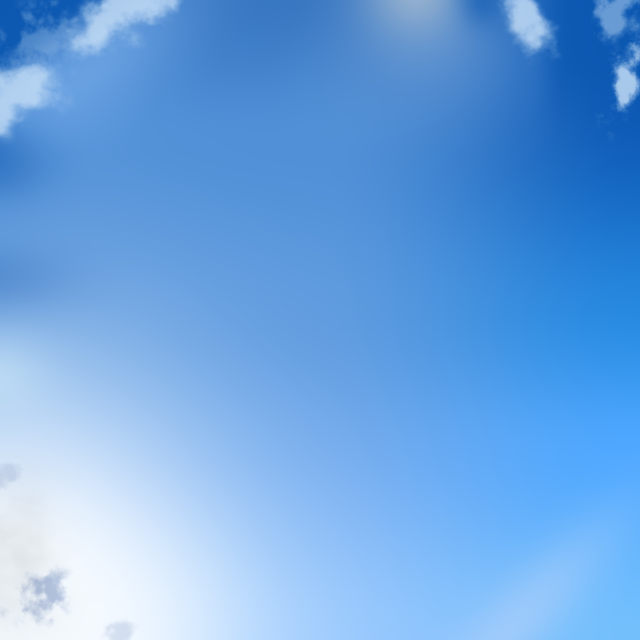
Reproduce this texture procedurally as a Shadertoy shader.

```glsl
// A soft blue sky: two vertical colour ramps blended across the canvas,
// elliptical glows for haze and shade, and noise-broken wisps of cloud
// in the upper corners, with a bright cloud bank at the lower left.

float hash(vec2 p) {
    return fract(sin(dot(p, vec2(127.1, 311.7))) * 43758.5453);
}

float noise(vec2 p) {
    vec2 i = floor(p), f = fract(p);
    f = f * f * (3.0 - 2.0 * f);
    return mix(mix(hash(i), hash(i + vec2(1, 0)), f.x),
               mix(hash(i + vec2(0, 1)), hash(i + vec2(1, 1)), f.x), f.y);
}

float fbm(vec2 p) {
    float sum = 0.0, amp = 0.5;
    for (int i = 0; i < 5; i++) {
        sum += amp * noise(p);
        p = mat2(1.6, 1.2, -1.2, 1.6) * p + 7.3;
        amp *= 0.5;
    }
    return sum;
}

// Gaussian ellipse with its first axis turned by angle
float glow(vec2 p, vec2 centre, vec2 radius, float angle) {
    float c = cos(angle), s = sin(angle);
    vec2 q = mat2(c, -s, s, c) * (p - centre) / radius;
    return exp(-dot(q, q));
}

// Glow torn into wisps by the noise value
float wisp(vec2 p, vec2 centre, vec2 radius, float angle, float grain) {
    float g = glow(p, centre, radius, angle);
    return smoothstep(0.25, 1.0, g + (grain - 0.5) * 1.7) * smoothstep(0.02, 0.4, g);
}

vec3 middleSky(float y) {
    vec3 c = mix(vec3(0.57, 0.77, 0.99), vec3(0.46, 0.68, 0.94), smoothstep(0.0, 0.3, y));
    c = mix(c, vec3(0.36, 0.60, 0.87), smoothstep(0.2, 0.52, y));
    c = mix(c, vec3(0.31, 0.56, 0.84), smoothstep(0.5, 0.78, y));
    return mix(c, vec3(0.20, 0.45, 0.75), smoothstep(0.78, 1.02, y));
}

vec3 rightSky(float y) {
    vec3 c = mix(vec3(0.45, 0.75, 0.99), vec3(0.31, 0.66, 1.0), smoothstep(0.0, 0.3, y));
    c = mix(c, vec3(0.16, 0.55, 0.89), smoothstep(0.28, 0.52, y));
    return mix(c, vec3(0.05, 0.35, 0.71), smoothstep(0.45, 0.85, y));
}

void mainImage(out vec4 fragColor, in vec2 fragCoord) {
    vec2 uv = fragCoord / iResolution.xy;
    vec3 deep = vec3(0.04, 0.34, 0.69);
    vec3 white = vec3(0.96, 0.98, 1.0);

    vec3 col = mix(middleSky(uv.y), rightSky(uv.y), smoothstep(0.5, 1.0, uv.x));

    // Shade along the left edge
    col = mix(col, vec3(0.12, 0.40, 0.74), 0.7 * glow(uv, vec2(-0.02, 0.56), vec2(0.13, 0.06), 0.0));
    col = mix(col, deep, 0.85 * glow(uv, vec2(-0.02, 0.76), vec2(0.09, 0.07), 0.0));

    // Bright haze at the lower left
    float bank = glow(uv, vec2(0.0), vec2(0.34, 0.42), 0.0);
    col = mix(col, white, min(1.2 * bank, 1.0));
    col = mix(col, vec3(0.78, 0.89, 0.96), 0.6 * glow(uv, vec2(-0.01, 0.41), vec2(0.08, 0.06), 0.0));
    col = mix(col, white, 0.8 * glow(uv, vec2(0.1, 0.02), vec2(0.24, 0.16), 0.0));

    // Pale slanting beam at the lower right
    col = mix(col, vec3(0.68, 0.81, 0.98), 0.65 * glow(uv, vec2(0.79, 0.01), vec2(0.23, 0.055), 0.8));

    // Haze under the upper clouds
    col = mix(col, vec3(0.50, 0.70, 0.93), 0.6 * glow(uv, vec2(0.15, 0.90), vec2(0.20, 0.08), 0.65));
    col = mix(col, vec3(0.48, 0.65, 0.85), 0.5 * glow(uv, vec2(0.68, 0.93), vec2(0.16, 0.13), 0.0));
    col = mix(col, vec3(0.66, 0.74, 0.82), 0.8 * glow(uv, vec2(0.65, 1.02), vec2(0.08, 0.08), 0.0));

    // Clear deep blue around the upper clouds
    float corner = smoothstep(-0.04, 0.05, uv.y - 0.87 - 0.72 * uv.x);
    col = mix(col, deep, 0.95 * corner);
    col = mix(col, vec3(0.13, 0.40, 0.72), 0.85 * glow(uv, vec2(0.755, 1.0), vec2(0.035, 0.04), 0.0));
    col = mix(col, deep, 0.8 * smoothstep(0.83, 0.89, uv.x) * smoothstep(0.76, 0.92, uv.y));

    // Wisps: upper left, upper right, right edge
    float grain = fbm(uv * vec2(19.0, 23.0) + 3.0);
    float fine = fbm(uv * 46.0 + 11.0);
    float texture1 = mix(grain, fine, 0.4);
    float cloud = wisp(uv, vec2(0.19, 0.975), vec2(0.12, 0.045), 0.55, texture1);
    cloud = max(cloud, wisp(uv, vec2(0.01, 0.85), vec2(0.09, 0.05), 0.3, grain));
    cloud = max(cloud, 0.4 * wisp(uv, vec2(0.07, 0.94), vec2(0.08, 0.05), 0.6, fine));
    cloud = max(cloud, wisp(uv, vec2(0.82, 0.975), vec2(0.075, 0.035), -1.1, texture1));
    cloud = max(cloud, wisp(uv, vec2(0.975, 0.875), vec2(0.065, 0.027), 1.25, fine));
    cloud = max(cloud, 0.6 * wisp(uv, vec2(0.965, 0.98), vec2(0.045, 0.035), 0.8, fine));
    col = mix(col, vec3(0.76, 0.86, 0.96), 0.85 * cloud);

    // Grey-blue gaps and faint mottling in the lower cloud bank
    float gap = wisp(uv, vec2(0.06, 0.065), vec2(0.05, 0.035), 0.6, fine);
    gap = max(gap, 0.5 * wisp(uv, vec2(0.005, 0.26), vec2(0.03, 0.02), 0.5, fine));
    gap = max(gap, 0.5 * wisp(uv, vec2(0.185, 0.005), vec2(0.03, 0.02), 0.3, fine));
    col = mix(col, vec3(0.67, 0.74, 0.86), 0.85 * gap);
    col -= 0.12 * (1.0 - grain) * glow(uv, vec2(0.0, 0.14), vec2(0.09, 0.13), 0.0);

    fragColor = vec4(clamp(col, 0.0, 1.0), 1.0);
}
```
